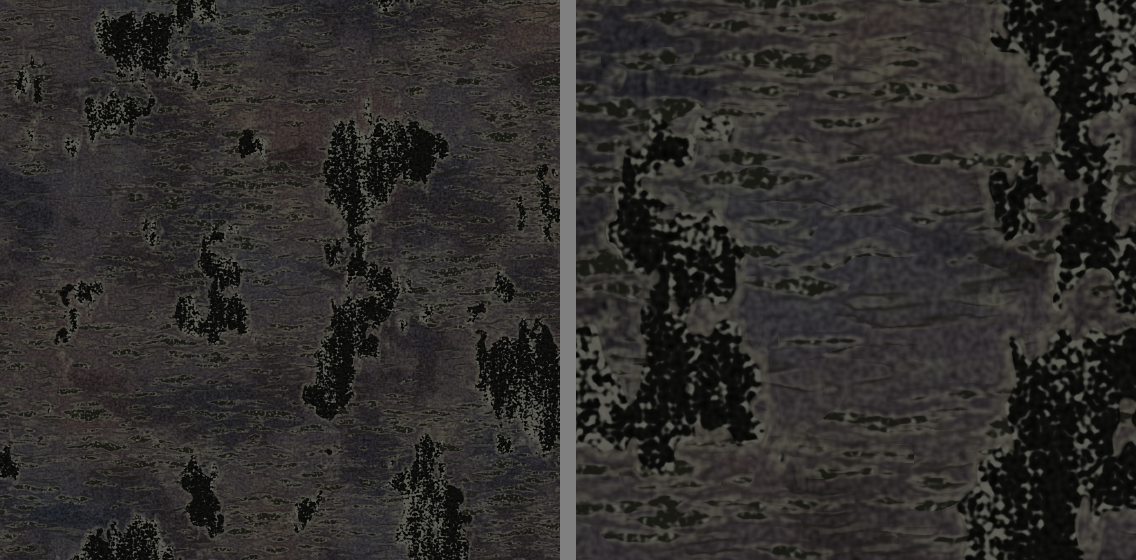
Left, the full canvas; right, a detail of the centre.
A Shadertoy shader for this texture:

```glsl
#define PLUM vec3(0.207, 0.188, 0.194)
#define EARTH vec3(0.252, 0.240, 0.220)
#define STAIN vec3(0.132, 0.121, 0.132)
#define SOOT vec3(0.050, 0.051, 0.045)
#define MOSS vec3(0.125, 0.127, 0.096)
#define FLAKE vec3(0.390, 0.390, 0.355)
#define RIM vec3(0.335, 0.330, 0.285)
#define PATCH_SCALE vec2(4.4, 3.3)
#define PATCH_LEVEL 0.235
#define LENTICEL_CELL vec2(0.155, 0.031)
#define LENTICEL_DENSITY 0.30
#define GRAIN 0.075

vec2 hash2(vec2 cell) {
    uvec2 v = uvec2(ivec2(cell)) * 1664525u + 1013904223u;
    for (int i = 0; i < 2; i++) {
        v.x += v.y * 1664525u;
        v.y += v.x * 1664525u;
        v ^= v >> 16u;
    }
    return vec2(v >> 8u) / 16777216.0;
}

float cornerSlope(vec2 cell, vec2 corner, vec2 f) {
    float angle = 6.2832 * hash2(cell + corner).x;
    return dot(vec2(cos(angle), sin(angle)), f - corner);
}

float gradientNoise(vec2 p) {
    vec2 cell = floor(p), f = p - cell;
    vec2 u = f * f * f * (f * (f * 6.0 - 15.0) + 10.0);
    float low = mix(cornerSlope(cell, vec2(0, 0), f), cornerSlope(cell, vec2(1, 0), f), u.x);
    float high = mix(cornerSlope(cell, vec2(0, 1), f), cornerSlope(cell, vec2(1, 1), f), u.x);
    return mix(low, high, u.y);
}

float fbm(vec2 p, int octaves) {
    float sum = 0.0, amplitude = 1.0;
    for (int i = 0; i < octaves; i++) {
        sum += amplitude * gradientNoise(p);
        p = p * 2.03 + vec2(17.3, 9.1);
        amplitude *= 0.54;
    }
    return sum;
}

// Positive inside the torn patches
float patchField(vec2 p) {
    float ragged = 0.13 * gradientNoise(p * vec2(48.0, 17.0)) + 0.07 * gradientNoise(p * vec2(95.0, 70.0));
    return fbm(p * PATCH_SCALE + vec2(3.7, 21.4), 5) + ragged - PATCH_LEVEL;
}

// Field divided by its slope gives an even rim width
float patchDepth(vec2 p) {
    vec2 e = vec2(0.003, 0.0);
    float f = patchField(p);
    vec2 slope = vec2(patchField(p + e.xy) - f, patchField(p + e.yx) - f) / e.x;
    return f / max(length(slope), 5.0);
}

// Positive inside the flat, ragged pores, which gather in drifts
float lenticelDepth(vec2 p, float drift) {
    float depth = -1.0;
    float wiggle = 0.008 * gradientNoise(p * vec2(20.0, 14.0));
    float rough = 0.006 * gradientNoise(p * vec2(50.0, 90.0)) + 0.004 * gradientNoise(p * vec2(130.0, 190.0));
    for (int i = 0; i < 4; i++) {
        float layer = float(i);
        vec2 size = LENTICEL_CELL * pow(0.70, layer);
        vec2 q = (p + vec2(0.0, wiggle)) / size + layer * vec2(7.4, 3.6);
        q.x += 5.0 * hash2(vec2(floor(q.y), 40.0 + layer)).x;
        vec2 cell = floor(q);
        vec2 place = hash2(cell + 131.0 * layer);
        vec2 kind = hash2(cell + 131.0 * layer + 577.0);
        vec2 local = (q - cell - 0.5 - (place - 0.5) * vec2(0.12, 0.20)) * size;
        vec2 extent = size * mix(vec2(0.12, 0.08), vec2(0.36, 0.25), vec2(place.x, kind.y));
        float along = local.x / extent.x;
        float lens = extent.y * (1.0 - along * along) - abs(local.y) + rough * pow(0.85, layer);
        if (kind.x < LENTICEL_DENSITY + 0.7 * drift) depth = max(depth, lens);
    }
    return depth;
}

float band(float x, float width) {
    return exp(-x * x / (width * width));
}

void mainImage(out vec4 fragColor, in vec2 fragCoord) {
    vec2 p = fragCoord / iResolution.y;
    float edge = max(0.0010, 0.6 / iResolution.y);
    float fine = gradientNoise(p * 250.0) + 0.7 * gradientNoise(p * vec2(130.0, 185.0) + 31.0);
    float drift = fbm(p * vec2(4.0, 7.0) + 160.0, 3);

    // Bark skin with crisp stains
    float stain = fbm(p * vec2(5.0, 5.5) + 50.0, 6);
    float mottle = fbm(p * vec2(26.0, 48.0) + 80.0, 4);
    float hue = fbm(p * 3.5 + 120.0, 3);
    vec3 color = mix(PLUM, EARTH, smoothstep(-0.15, 0.60, mottle + 0.5 * drift));
    color = mix(color, STAIN, 0.55 * smoothstep(-0.10, 0.30, stain));
    color = mix(color, STAIN, 0.70 * smoothstep(0.10, 0.22, stain + 0.45 * mottle));
    color += hue * vec3(0.035, 0.0, -0.025);
    color += GRAIN * fine;

    // Hairline horizontal fissures, dark below and pale above
    float crack = gradientNoise(p * vec2(12.0, 80.0) + 200.0 + 0.4 * mottle);
    float broken = smoothstep(0.0, 0.25, gradientNoise(p * vec2(18.0, 30.0) + 240.0));
    color = mix(color, MOSS * 0.8, 0.65 * broken * band(crack, 0.07));
    color = mix(color, RIM, 0.35 * broken * band(crack - 0.15, 0.06));

    float torn = patchDepth(p);
    float pore = lenticelDepth(p, drift);

    // Swollen contours and pale rims
    float swell = exp(min(torn, 0.0) / 0.010);
    color += 0.030 * swell * sin(torn * 800.0);
    color = mix(color, STAIN, 0.45 * band(pore + 0.0050, 0.0018));
    float rimStrength = 0.75 + 0.6 * fine;
    float rim = max(band(torn + 0.0022, 0.0030), 0.8 * band(pore + 0.0010, 0.0017));
    color = mix(color, RIM, clamp(0.8 * rim * rimStrength, 0.0, 1.0));

    // Mossy pores
    vec3 moss = mix(MOSS * 0.75, FLAKE * 0.9, smoothstep(-0.10, 0.70, fine + 0.3 * mottle));
    color = mix(color, moss, 0.95 * smoothstep(-edge, edge, pore - 0.0006));

    // Sooty patches with crisp flakes gathered in upright streaks
    float streak = gradientNoise(p * vec2(30.0, 6.0)) + 0.6 * gradientNoise(p * vec2(75.0, 22.0));
    float clump = gradientNoise(p * vec2(110.0, 75.0) + 60.0);
    float frayed = 0.35 * exp(-max(torn, 0.0) / 0.007);
    float flakes = smoothstep(0.08, 0.62, fine * 0.85 + clump * 0.45 + streak * 0.75 + frayed);
    vec3 soot = mix(SOOT, FLAKE, 0.85 * flakes) + 0.045 * fine;
    color = mix(color, soot, smoothstep(-edge, edge, torn));

    fragColor = vec4(clamp(color, 0.0, 1.0), 1.0);
}
```
